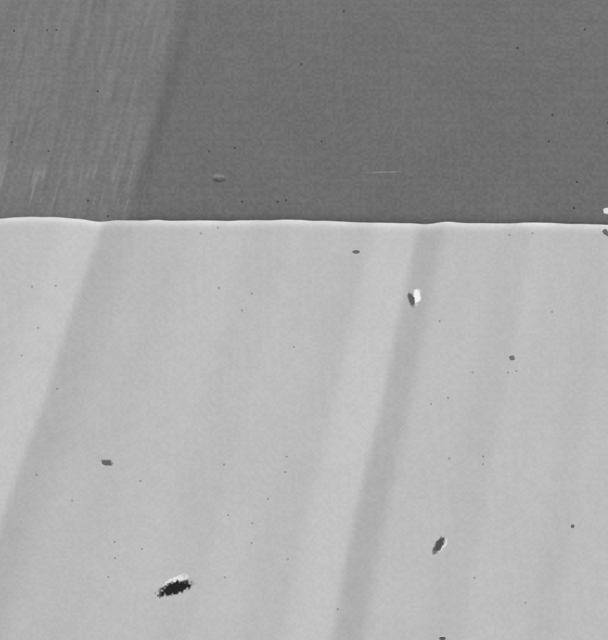
Write a WebGL 1 fragment shader that draws this texture.

```glsl
precision highp float;

uniform vec2 u_resolution;

const float LIGHT_TONE = 0.742;
const float DARK_TONE = 0.438;
const float PANEL_LIFT = 0.034;     // extra tone of the upper left panel
const float CREASE_X = 0.213;       // foot of the crease on the dark wall
const float CREASE_SLANT = 0.25;
const float EDGE_Y = 0.6585;
const float EDGE_TILT = 0.0100;
const float GRAIN_AMOUNT = 0.036;
const float MOTTLE_AMOUNT = 0.022;
const float SPECK_DENSITY = 0.012;

float hash(vec2 p) {
  return fract(sin(dot(p, vec2(127.1, 311.7))) * 43758.5453);
}

float noise(vec2 p) {
  vec2 i = floor(p), f = fract(p);
  f = f * f * (3.0 - 2.0 * f);
  return mix(mix(hash(i), hash(i + vec2(1.0, 0.0)), f.x),
             mix(hash(i + vec2(0.0, 1.0)), hash(i + 1.0), f.x), f.y);
}

float fbm(vec2 p) {
  float sum = 0.0, gain = 0.5;
  for (int i = 0; i < 4; i++) {
    sum += gain * (noise(p) - 0.5);
    p = p * 2.1 + 17.3;
    gain *= 0.6;
  }
  return sum;
}

float bump(float x, float center, float width) {
  float t = (x - center) / width;
  return exp(-t * t);
}

// Soft band rising over e0.x..e0.y and falling over e1.x..e1.y
float band(float x, vec2 e0, vec2 e1) {
  return smoothstep(e0.x, e0.y, x) - smoothstep(e1.x, e1.y, x);
}

// Rotated ragged ellipse, 1 inside and 0 outside
float chip(vec2 p, vec2 center, vec2 radius, float angle) {
  vec2 d = p - center;
  float c = cos(angle), s = sin(angle);
  d = vec2(c * d.x + s * d.y, c * d.y - s * d.x) / radius;
  float ragged = 0.5 * (noise(p * 260.0) - 0.5);
  return 1.0 - smoothstep(0.65, 1.25, length(d) + ragged);
}

float edgeHeight(float x) {
  float y = EDGE_Y - EDGE_TILT * x;
  y += 0.0035 * bump(x, 0.07, 0.055) - 0.0035 * bump(x, 0.155, 0.025);
  y += 0.0025 * bump(x, 0.465, 0.07) - 0.0015 * bump(x, 0.655, 0.03);
  y += 0.0025 * bump(x, 0.70, 0.018) + 0.0018 * bump(x, 0.835, 0.04);
  return y + 0.0016 * (noise(vec2(x * 45.0, 3.0)) - 0.5);
}

// Sparse random pinpoints, one candidate per cell
float specks(vec2 p) {
  vec2 cell = floor(p * 75.0);
  vec2 spot = 0.25 + 0.5 * vec2(hash(cell + 3.1), hash(cell + 8.7));
  float r = length(fract(p * 75.0) - spot);
  return step(1.0 - SPECK_DENSITY, hash(cell)) * (1.0 - smoothstep(0.07, 0.2, r));
}

float darkWall(vec2 p, float above) {
  float q = p.x - CREASE_SLANT * (p.y - 0.66);
  q += 0.004 * (noise(vec2(p.y * 14.0, 5.0)) - 0.5);
  float left = 1.0 - smoothstep(CREASE_X - 0.028, CREASE_X + 0.012, q);
  float tone = DARK_TONE + PANEL_LIFT * left + 0.05 * (p.y - 0.83);
  tone -= 0.035 * bump(q, CREASE_X, 0.012) * band(p.y, vec2(0.64, 0.74), vec2(0.88, 1.05));
  // Brushed fibres and pale scratches
  tone += 0.045 * left * (noise(vec2(q * 170.0, p.y * 14.0)) - 0.5);
  float scratch = smoothstep(0.76, 0.95, noise(vec2(q * 190.0, p.y * 22.0)));
  tone += 0.055 * scratch * left * band(p.y, vec2(0.66, 0.70), vec2(0.72, 0.80));
  tone += 0.012 * (noise(vec2(p.x * 14.0, p.y * 220.0)) - 0.5);
  tone += 0.07 * chip(p, vec2(0.599, 0.731), vec2(0.028, 0.0014), 0.02);
  tone += 0.08 * chip(p, vec2(0.342, 0.724), vec2(0.009, 0.005), -0.2);
  tone -= 0.10 * chip(p, vec2(0.343, 0.719), vec2(0.009, 0.004), 0.0);
  // Contact shadow over the ledge
  float shade = mix(0.05, 0.11, smoothstep(0.14, 0.24, p.x));
  return tone - shade * exp(-above / 0.0055);
}

float lightSheet(vec2 p, float below) {
  // Fan coordinate: constant along each slanted fold
  float d = 0.65 - p.y;
  float u = (p.x + 0.38 * d) / (1.0 + 0.26 * d);
  u += 0.006 * (noise(vec2(p.y * 8.0, u * 5.0)) - 0.5);
  float tone = LIGHT_TONE;
  tone += 0.022 * band(u, vec2(0.07, 0.11), vec2(0.150, 0.168));
  tone -= 0.050 * band(u, vec2(0.152, 0.172), vec2(0.185, 0.235));
  tone -= 0.014 * band(u, vec2(0.19, 0.23), vec2(0.28, 0.34));
  tone -= 0.014 * band(u, vec2(0.38, 0.43), vec2(0.450, 0.472));
  tone -= 0.014 * band(u, vec2(0.50, 0.55), vec2(0.570, 0.592));
  tone += 0.018 * band(u, vec2(0.575, 0.60), vec2(0.642, 0.660));
  tone -= 0.052 * band(u, vec2(0.645, 0.664), vec2(0.680, 0.710));
  tone -= 0.018 * band(u, vec2(0.76, 0.80), vec2(0.820, 0.840));
  tone -= 0.016 * band(u, vec2(0.90, 0.93), vec2(0.945, 0.965));
  tone += 0.012 * (noise(vec2(u * 32.0, p.y * 2.0)) - 0.5);
  // Bright lip
  float lip = 0.10 + 0.05 * noise(vec2(p.x * 40.0, 9.0));
  return tone + lip * exp(-pow(below / 0.0085, 2.0));
}

float addDebris(float tone, vec2 p) {
  tone = mix(tone, 0.88, chip(p, vec2(0.274, 0.093), vec2(0.022, 0.006), 0.35));
  tone = mix(tone, 0.15, chip(p, vec2(0.274, 0.081), vec2(0.026, 0.0095), 0.32));
  tone = mix(tone, 0.86, chip(p, vec2(0.692, 0.149), vec2(0.012, 0.005), 0.95));
  tone = mix(tone, 0.32, chip(p, vec2(0.686, 0.149), vec2(0.015, 0.006), 0.95));
  tone = mix(tone, 0.95, chip(p, vec2(0.651, 0.536), vec2(0.006, 0.012), -0.1));
  tone = mix(tone, 0.38, chip(p, vec2(0.643, 0.531), vec2(0.005, 0.011), 0.25));
  tone = mix(tone, 0.40, chip(p, vec2(0.167, 0.277), vec2(0.009, 0.005), -0.2));
  tone = mix(tone, 0.42, chip(p, vec2(0.556, 0.606), vec2(0.006, 0.003), 0.0));
  tone = mix(tone, 0.45, chip(p, vec2(0.800, 0.441), vec2(0.004), 0.0));
  tone = mix(tone, 0.42, chip(p, vec2(0.895, 0.178), vec2(0.0035), 0.0));
  tone = mix(tone, 0.35, chip(p, vec2(0.691, 0.002), vec2(0.005, 0.003), 0.0));
  tone = mix(tone, 0.88, chip(p, vec2(0.950, 0.670), vec2(0.007, 0.006), 0.0));
  return mix(tone, 0.42, chip(p, vec2(0.948, 0.636), vec2(0.007, 0.004), -0.7));
}

void main() {
  vec2 p = gl_FragCoord.xy / u_resolution.y;
  float aa = max(1.0 / u_resolution.y, 0.0015);
  float above = p.y - edgeHeight(p.x);
  float isDark = smoothstep(-aa, aa, above);
  float tone = mix(lightSheet(p, max(-above, 0.0)), darkWall(p, max(above, 0.0)), isDark);

  // Surface grain, broad mottling and pinpoints
  tone += GRAIN_AMOUNT * (noise(p * 270.0) - 0.5) * mix(0.8, 1.2, isDark);
  tone += MOTTLE_AMOUNT * fbm(p * 16.0);
  tone -= 0.13 * specks(p);
  gl_FragColor = vec4(vec3(clamp(addDebris(tone, p), 0.0, 1.0)), 1.0);
}
```
